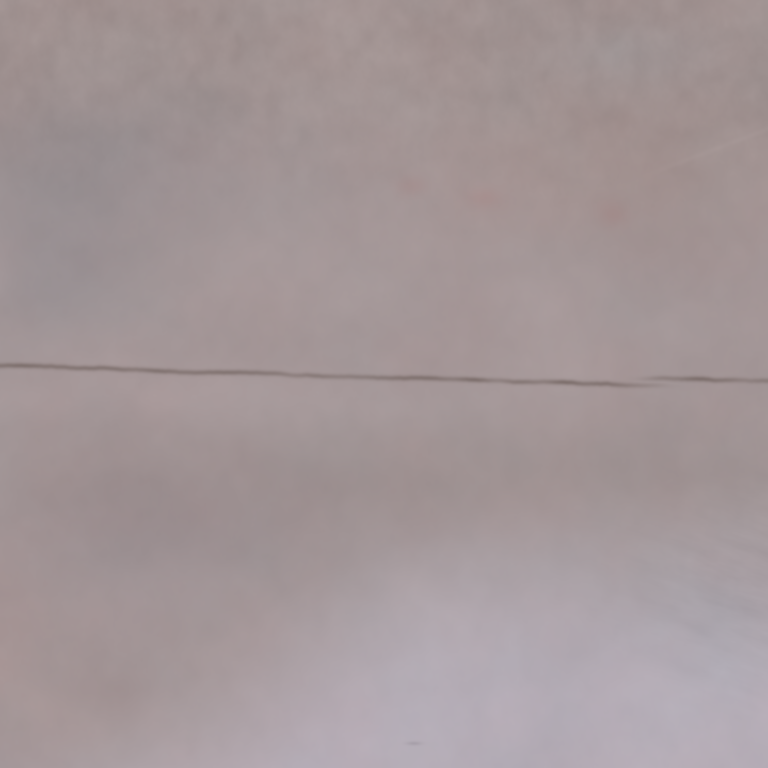
A Shadertoy shader for this texture:

```glsl
#define STONE vec3(0.640, 0.589, 0.592)
#define LILAC vec3(0.708, 0.675, 0.712)
#define CRACK_COLOR vec3(0.45, 0.395, 0.38)
#define CRACK_WIDTH 0.0030
#define CRACK_STRENGTH 0.58
#define MOTTLE 0.044
#define GRAIN 0.020

float hash(vec2 p) {
    vec3 q = fract(vec3(p.xyx) * 0.1031);
    q += dot(q, q.yzx + 33.33);
    return fract((q.x + q.y) * q.z);
}

float noise(vec2 p) {
    vec2 i = floor(p), f = fract(p);
    f = f * f * (3.0 - 2.0 * f);
    return mix(mix(hash(i), hash(i + vec2(1, 0)), f.x),
               mix(hash(i + vec2(0, 1)), hash(i + vec2(1, 1)), f.x), f.y);
}

float fbm(vec2 p) {
    float sum = 0.0, amp = 0.5;
    for (int i = 0; i < 4; i++) {
        sum += amp * noise(p);
        p = mat2(1.6, 1.2, -1.2, 1.6) * p + 17.3;
        amp *= 0.5;
    }
    return sum / 0.9375;
}

// Soft elliptical patch
float patchAt(vec2 p, vec2 center, vec2 radius) {
    vec2 d = (p - center) / radius;
    return exp(-dot(d, d));
}

// Thin stroke with soft sides
float stroke(float d, float width) {
    float w = width + 0.4 / iResolution.y;
    return exp(-d * d / (w * w));
}

vec3 surface(vec2 p) {
    vec3 col = STONE;

    // Broad bands and stains
    col += vec3(-0.014, -0.018, -0.026) * smoothstep(0.72, 0.95, p.y);
    col += vec3(0.010, 0.009, 0.009) * patchAt(p, vec2(0.35, 0.57), vec2(0.60, 0.07));
    col += vec3(0.018, 0.014, 0.015) * patchAt(p, vec2(0.30, 0.48), vec2(0.45, 0.035));
    col -= vec3(0.024, 0.024, 0.027) * patchAt(p, vec2(0.62, 0.38), vec2(0.55, 0.075));
    col -= vec3(0.052, 0.038, 0.032) * patchAt(p, vec2(0.13, 0.80), vec2(0.18, 0.09));
    col -= vec3(0.040, 0.026, 0.019) * patchAt(p, vec2(0.07, 0.65), vec2(0.11, 0.09));
    col -= vec3(0.026, 0.023, 0.018) * patchAt(p, vec2(0.18, 0.28), vec2(0.24, 0.12));
    col += vec3(0.004, -0.010, -0.014) * patchAt(p, vec2(0.0, 0.18), vec2(0.12, 0.15));
    col -= vec3(0.008, 0.018, 0.026) * patchAt(p, vec2(0.82, 0.77), vec2(0.28, 0.10));
    col += vec3(0.0, 0.014, 0.019) * patchAt(p, vec2(0.83, 0.93), vec2(0.12, 0.04));

    // Pale glow rising to the right
    float rise = 0.27 * smoothstep(0.08, 0.58, p.x) + 0.03 * p.x;
    float edge = rise + 0.06 * (fbm(p * 6.0 + 4.0) - 0.5);
    float glow = smoothstep(0.09, -0.23, p.y - edge);
    col = mix(col, LILAC, glow);
    col += vec3(-0.012, 0.0, 0.002) * patchAt(p, vec2(0.92, 0.20), vec2(0.20, 0.12));

    // Small rosy spots
    vec3 rose = vec3(0.002, -0.022, -0.023);
    col += rose * patchAt(p, vec2(0.535, 0.757), vec2(0.019, 0.013));
    col += rose * patchAt(p, vec2(0.630, 0.743), vec2(0.021, 0.013));
    col += rose * patchAt(p, vec2(0.798, 0.722), vec2(0.020, 0.018));
    return col;
}

vec3 detail(vec2 p) {
    // Clouding, with stronger grain near the top
    float cloud = fbm(p * vec2(7.0, 9.0)) - 0.5;
    float grain = fbm(p * vec2(48.0, 40.0) + 9.0) - 0.5;
    float tint = fbm(p * 15.0 + 31.0) - 0.5;
    float rough = 0.8 + 1.5 * smoothstep(0.68, 0.95, p.y);
    vec3 shade = vec3(MOTTLE * cloud + GRAIN * rough * grain);
    shade += vec3(0.016, -0.004, -0.006) * tint;

    // Slanted wisps at the lower right
    vec2 slant = vec2(p.x - 0.4 * p.y, p.y + 0.35 * p.x);
    float wisp = fbm(slant * vec2(18.0, 70.0)) - 0.5;
    shade += 0.050 * wisp * patchAt(p, vec2(1.0, 0.23), vec2(0.16, 0.13));

    // Faint scratch and a tiny nick
    float scratch = stroke(p.y - 0.775 - 0.38 * (p.x - 0.85), 0.0032);
    shade += 0.011 * scratch * smoothstep(0.82, 0.90, p.x);
    shade -= 0.055 * patchAt(p, vec2(0.539, 0.032), vec2(0.010, 0.0026));
    return shade;
}

// Long crack overlapped by a short one at the right
float crack(vec2 p) {
    float wobble = 0.005 * (fbm(vec2(p.x * 28.0, 2.0)) - 0.5);
    float main = p.y - (0.5232 - 0.0300 * p.x + wobble);
    float side = p.y - (0.5068 - 0.0030 * smoothstep(0.86, 1.0, p.x) + wobble);
    float a = stroke(main, CRACK_WIDTH) * smoothstep(0.90, 0.77, p.x);
    float b = stroke(side, CRACK_WIDTH) * smoothstep(0.81, 0.90, p.x);
    return max(a, b) * (0.65 + 0.7 * noise(vec2(p.x * 34.0, 7.0)));
}

void mainImage(out vec4 fragColor, in vec2 fragCoord) {
    vec2 p = fragCoord / iResolution.xy;
    vec3 col = surface(p) + detail(p);
    col = mix(col, CRACK_COLOR, min(CRACK_STRENGTH * crack(p), 1.0));
    fragColor = vec4(clamp(col, 0.0, 1.0), 1.0);
}
```
